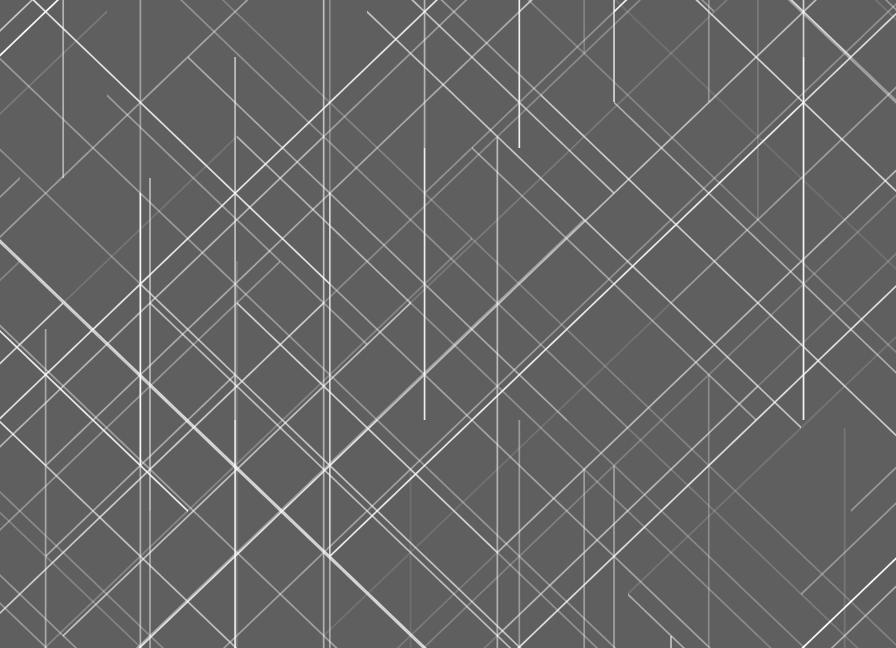
Reproduce this background procedurally as a WebGL 1 fragment shader.

```glsl
precision highp float;

uniform vec2 u_resolution;

#define GROUND vec3(0.373)
#define INK vec3(0.99)
#define LINE_WIDTH 0.0026
#define SLOPE 0.958
#define BOLD_CELL 0.1462
#define FINE_CELL 0.1340
#define BOLD_ORIGIN vec2(0.0704, 0.0015)
#define FINE_ORIGIN vec2(0.0975, 0.0190)
#define BOLD_TONE vec2(0.22, 1.0)
#define FINE_TONE vec2(0.08, 0.75)
#define BOLD_SHARE 0.74
#define FINE_SHARE 0.62

float hash(vec2 p) {
    vec3 q = fract(p.xyx * vec3(0.1031, 0.1030, 0.0973));
    q += dot(q, q.yzx + 33.33);
    return fract((q.x + q.y) * q.z);
}

// Box-filtered coverage of a line, also valid below one pixel of width.
float lineCoverage(float dist) {
    float width = LINE_WIDTH * u_resolution.y;
    float offset = dist * u_resolution.y;
    return clamp(0.5 * (width + 1.0) - offset, 0.0, min(width, 1.0));
}

// Parallel lines at whole values of across, cut into runs that end on nodes.
float lineFamily(float across, float along, float spacing, vec2 tone, float share, float seed) {
    float index = floor(across + 0.5);
    vec2 key = vec2(index + 50.0, seed);
    float runLength = 2.0 + floor(5.0 * hash(key));
    float shift = 0.5 * floor(14.0 * hash(key + 7.0));
    float run = floor((along + shift) / runLength);

    vec2 runKey = vec2(key.x + 113.0 * (run + 20.0), seed + 31.0);
    float present = step(hash(runKey), share);
    float strength = mix(tone.x, tone.y, hash(runKey + 19.0));
    return present * strength * lineCoverage(abs(across - index) * spacing);
}

// Light left uncovered by verticals and both diagonals of one lattice.
float latticeGap(vec2 p, vec2 origin, float cell, vec2 tone, float share, float seed) {
    vec2 q = (p - origin) / (cell * vec2(1.0, SLOPE));
    float diagonal = cell / length(vec2(1.0, 1.0 / SLOPE));
    float upright = lineFamily(q.x, q.y, cell, tone, share, seed);
    float rising = lineFamily(q.y - q.x, q.x, diagonal, tone, share, seed + 11.0);
    float falling = lineFamily(q.y + q.x, q.x, diagonal, tone, share, seed + 23.0);
    return (1.0 - upright) * (1.0 - rising) * (1.0 - falling);
}

void main() {
    vec2 p = gl_FragCoord.xy / u_resolution.y;

    // Two offset lattices, one bold and one faint.
    float gap = latticeGap(p, BOLD_ORIGIN, BOLD_CELL, BOLD_TONE, BOLD_SHARE, 3.0);
    gap *= latticeGap(p, FINE_ORIGIN, FINE_CELL, FINE_TONE, FINE_SHARE, 71.0);

    gl_FragColor = vec4(mix(INK, GROUND, gap), 1.0);
}
```
